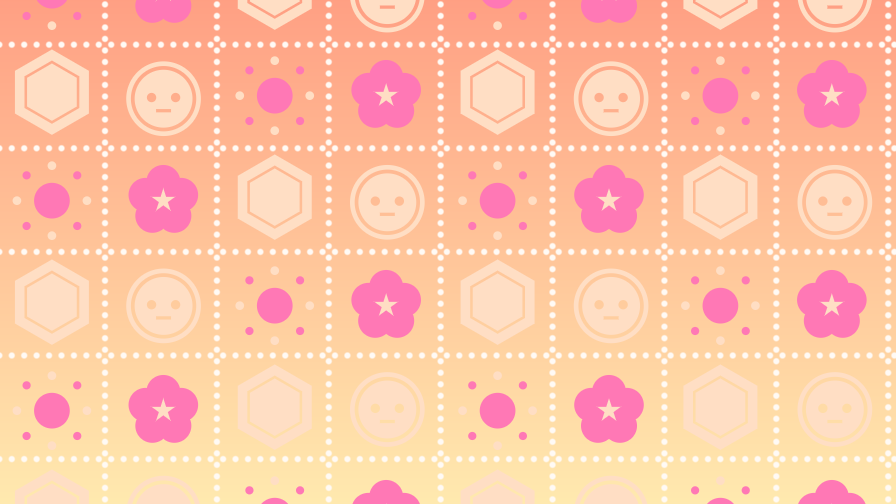
This pattern is drawn by a Shadertoy shader. Its source:

```glsl
const vec3 CREAM = vec3(1.0, 0.87, 0.77);
const vec3 PINK = vec3(1.0, 0.47, 0.71);

float disc(vec2 p, float radius) { return length(p) - radius; }

float hexagon(vec2 p, float apothem) {
    p = abs(p);
    return max(p.x, dot(p, vec2(0.5, 0.866))) - apothem;
}

// Folds the plane into one of five sectors; x points along the sector axis
vec2 foldFive(vec2 p) {
    float sector = 1.25664;
    float a = mod(atan(p.x, -p.y) + 0.5 * sector, sector) - 0.5 * sector;
    return length(p) * vec2(cos(a), abs(sin(a)));
}

float hexBadge(vec2 p) {
    float groove = abs(hexagon(p, 22.4)) - 1.1;
    return max(hexagon(p, 31.7), -groove);
}

float ringedButton(vec2 p) {
    float ring = abs(length(p) - 30.0) - 2.0;
    float holes = disc(vec2(abs(p.x) - 10.3, p.y + 1.0), 4.0);
    vec2 slot = abs(p - vec2(0.0, 10.3)) - vec2(6.4, 1.4);
    holes = min(holes, max(slot.x, slot.y));
    return min(ring, max(disc(p, 24.8), -holes));
}

float sunPink(vec2 p) {
    return min(disc(p, 15.3), disc(abs(p) - 21.7, 3.5));
}

float sunCream(vec2 p) {
    p = abs(p);
    return disc(vec2(max(p.x, p.y) - 30.0, min(p.x, p.y)), 3.7);
}

float petals(vec2 p) {
    return disc(foldFive(p) - vec2(16.0, 0.0), 14.6);
}

float star(vec2 p) {
    return dot(foldFive(p) - vec2(10.6, 0.0), vec2(0.309, 0.951));
}

// Soft round beads along both directions of the lattice
float beads(vec2 p, vec2 pitch) {
    vec2 g = p / pitch;
    vec2 across = (g - round(g)) * pitch;
    vec2 along = (fract(g * 9.0) - 0.5) * pitch / 9.0;
    float d = min(length(vec2(along.x, across.y)), length(vec2(across.x, along.y)));
    return smoothstep(3.5, 1.7, d);
}

void mainImage(out vec4 fragColor, in vec2 fragCoord) {
    // The canvas is 432 units high, y runs downwards
    float px = 432.0 / iResolution.y;
    vec2 p = vec2(fragCoord.x, iResolution.y - fragCoord.y) * px;
    vec3 color = mix(vec3(1.0, 0.625, 0.515), vec3(1.0, 0.915, 0.685), p.y / 432.0);

    // Motif lattice, shifted two columns on every other row
    vec2 motifPitch = vec2(95.5, 90.0);
    vec2 start = vec2(44.5, 82.0);
    vec2 cell = round((p - start) / motifPitch);
    vec2 q = p - start - cell * motifPitch;
    int kind = int(mod(cell.x + 2.0 * cell.y, 4.0) + 0.5);

    // The buttons share the slightly different pitch of the beads
    vec2 beadPitch = vec2(95.9, 88.8);
    float cream = 1e3;
    float pink = 1e3;
    if (kind == 0) {
        cream = hexBadge(q + vec2(0.0, 3.0));
    } else if (kind == 1) {
        cream = ringedButton(p - vec2(44.3, 84.6) - cell * beadPitch);
    } else if (kind == 2) {
        pink = sunPink(q);
        cream = sunCream(q);
    } else {
        pink = petals(q);
        cream = star(q);
    }

    color = mix(color, PINK, clamp(0.5 - pink / px, 0.0, 1.0));
    color = mix(color, CREAM, clamp(0.5 - cream / px, 0.0, 1.0));
    color = mix(color, vec3(1.0, 0.98, 0.96), beads(p - vec2(90.0, 38.3), beadPitch));
    fragColor = vec4(color, 1.0);
}
```
